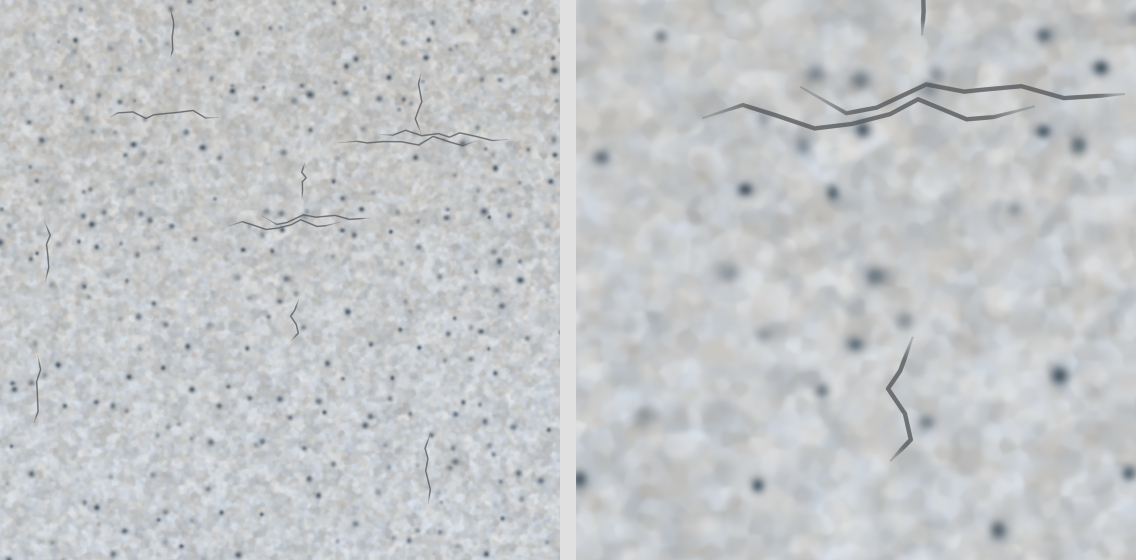
Left, the full canvas; right, a detail of the centre.
A Shadertoy shader for this texture:

```glsl
const vec3 STONE = vec3(0.780, 0.788, 0.795);
const vec3 LIGHTEN = vec3(0.150, 0.160, 0.175);
const vec3 WARM_SHIFT = vec3(0.035, 0.004, -0.035);
const vec3 TOP_SHIFT = vec3(-0.008, -0.012, -0.020);
const vec3 BOTTOM_SHIFT = vec3(0.004, 0.012, 0.020);
const vec3 FLECK = vec3(0.89, 0.89, 0.87);
const vec3 SPECK = vec3(0.29, 0.35, 0.40);
const vec3 CRACK = vec3(0.33, 0.34, 0.35);

const float COARSE_GRAINS = 75.0;
const float FINE_GRAINS = 135.0;
const float FLECK_CELLS = 30.0;
const float SPECK_CELLS = 26.0;
const float SPECK_CHANCE = 0.42;
const float CRACK_HALF_WIDTH = 0.0013;
const float CRACK_OPACITY = 0.78;
const int LONG_CRACKS = 5;
const int SHORT_CRACKS = 7;

vec3 hash3(vec2 p) {
    vec3 q = fract(p.xyx * vec3(0.1031, 0.1030, 0.0973));
    q += dot(q, q.yxz + 33.33);
    return fract((q.xxy + q.yzz) * q.zyx);
}

// Soft cellular noise: x is brightness, y is warmth, both centred on zero
vec2 grains(vec2 p) {
    vec2 cell = floor(p), sum = vec2(0.0);
    float total = 0.0;
    for (int y = -1; y <= 1; y++)
    for (int x = -1; x <= 1; x++) {
        vec2 id = cell + vec2(x, y);
        vec2 d = id + hash3(id).xy - p;
        float weight = exp(-4.5 * dot(d, d));
        sum += weight * (hash3(id + 71.0).xy - 0.5);
        total += weight;
    }
    return sum / total;
}

// Soft round spots scattered on a jittered grid
float spots(vec2 uv, float cells, float chance, float seed) {
    vec2 cell = floor(uv * cells);
    float cover = 0.0;
    for (int y = -1; y <= 1; y++)
    for (int x = -1; x <= 1; x++) {
        vec2 id = cell + vec2(x, y);
        vec3 place = hash3(id + seed);
        vec3 look = hash3(id + seed + 37.0);
        vec2 d = (id + place.xy) / cells - uv;
        d.x *= mix(0.85, 1.15, look.z);
        float radius = mix(0.0038, 0.0062, look.x);
        float strength = mix(0.25, 0.95, look.y) * step(place.z, chance);
        cover = max(cover, strength * exp(-dot(d, d) / (radius * radius)));
    }
    return cover;
}

vec2 crackPoint(float i, float count, float size, float sway, float seed) {
    vec3 h = hash3(vec2(i + 5.0, seed * 13.0 + 3.0)) - 0.5;
    return vec2(((i + 0.6 * h.x) / count - 0.5) * size, sway * h.y);
}

// Jagged line along x, thinning and fading at both ends
float crack(vec2 p, float size, float sway, float count, float seed) {
    if (abs(p.x) > 0.6 * size || abs(p.y) > sway + 0.01) return 0.0;
    float pixel = 1.0 / iResolution.y, cover = 0.0;
    vec2 a = crackPoint(0.0, count, size, sway, seed);
    for (float i = 1.0; i <= count; i++) {
        vec2 b = crackPoint(i, count, size, sway, seed);
        vec2 ab = b - a;
        float t = clamp(dot(p - a, ab) / dot(ab, ab), 0.0, 1.0);
        float along = (i - 1.0 + t) / count;
        float taper = smoothstep(0.0, 0.15, min(along, 1.0 - along));
        float width = CRACK_HALF_WIDTH * mix(0.5, 1.0, taper);
        float edge = smoothstep(-0.7 * pixel, 0.7 * pixel, length(p - a - ab * t) - width);
        cover = max(cover, (1.0 - edge) * mix(0.35, 1.0, taper));
        a = b;
    }
    return cover;
}

// Evenly spread, irregular positions
vec2 site(float k) {
    return fract(k * vec2(0.7549, 0.5698));
}

float cracks(vec2 uv) {
    float cover = 0.0;
    for (int i = 0; i < LONG_CRACKS; i++) {
        float k = float(i);
        vec2 center = vec2(0.05, 0.55) + vec2(0.9, 0.35) * site(floor(k / 2.0) + 1.0);
        center += mod(k, 2.0) * vec2(0.06, 0.009);
        float size = mix(0.19, 0.25, hash3(vec2(k, 9.0)).x);
        cover = max(cover, crack(uv - center, size, 0.020, 9.0, k));
    }
    for (int i = 0; i < SHORT_CRACKS; i++) {
        float k = float(i + LONG_CRACKS);
        vec2 p = uv - 0.05 - 0.9 * site(k - 1.0);
        float size = mix(0.05, 0.14, hash3(vec2(k, 9.0)).x);
        cover = max(cover, crack(p.yx, size, 0.015, 5.0, k));
    }
    return cover;
}

void mainImage(out vec4 fragColor, in vec2 fragCoord) {
    vec2 uv = fragCoord / iResolution.y;

    // Mottled stone, cooler and paler toward the bottom
    vec2 coarse = grains(uv * COARSE_GRAINS);
    vec2 fine = grains(uv * FINE_GRAINS + 200.0);
    vec2 mottle = 0.75 * coarse + 0.55 * fine;
    vec3 color = STONE + LIGHTEN * mottle.x + WARM_SHIFT * mottle.y;
    color += mix(BOTTOM_SHIFT, TOP_SHIFT, smoothstep(0.1, 0.9, uv.y));

    // Pale flecks, dark specks, then cracks
    color = mix(color, FLECK, 0.6 * spots(uv, FLECK_CELLS, 0.15, 311.0));
    color = mix(color, SPECK, spots(uv, SPECK_CELLS, SPECK_CHANCE, 17.0));
    color = mix(color, CRACK, CRACK_OPACITY * cracks(uv));

    fragColor = vec4(color, 1.0);
}
```
